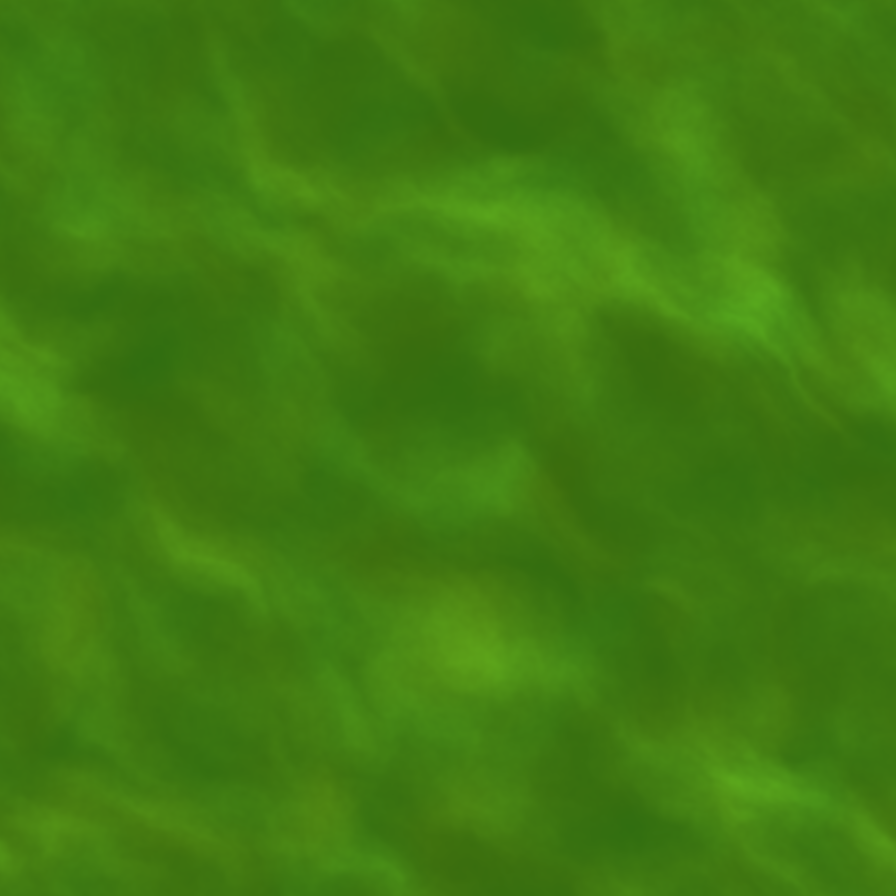
Give the GLSL for this texture, as a Shadertoy shader.

```glsl
// Soft mossy green clouds with a few crisp diagonal crests, tiling on all sides.

// Random unit gradient for a lattice cell, wrapped to the repeat count
vec2 cellGradient(vec2 cell, vec2 repeats, float seed) {
    vec2 wrapped = floor(mod(cell + 0.5, repeats));
    float h = fract(sin(dot(wrapped, vec2(127.1, 311.7)) + seed * 17.3) * 43758.5453);
    return vec2(cos(6.28318 * h), sin(6.28318 * h));
}

// Gradient noise that repeats once per unit square
float tileNoise(vec2 uv, vec2 repeats, float seed) {
    vec2 p = uv * repeats;
    vec2 cell = floor(p);
    vec2 f = p - cell;
    vec2 w = f * f * f * (f * (f * 6.0 - 15.0) + 10.0);
    vec2 e = vec2(1.0, 0.0);
    float a = dot(cellGradient(cell, repeats, seed), f);
    float b = dot(cellGradient(cell + e.xy, repeats, seed), f - e.xy);
    float c = dot(cellGradient(cell + e.yx, repeats, seed), f - e.yx);
    float d = dot(cellGradient(cell + e.xx, repeats, seed), f - e.xx);
    return mix(mix(a, b, w.x), mix(c, d, w.x), w.y);
}

// Five octaves of wrapping noise
float clouds(vec2 uv, vec2 repeats, float seed) {
    float sum = 0.0;
    float amplitude = 1.0;
    for (int i = 0; i < 5; i++) {
        sum += amplitude * tileNoise(uv, repeats, seed + float(i));
        repeats *= 2.0;
        amplitude *= 0.46;
    }
    return sum;
}

void mainImage(out vec4 fragColor, in vec2 fragCoord) {
    vec2 uv = fragCoord / iResolution.xy;

    // Bend the streaks so they wander
    vec2 bend = vec2(clouds(uv, vec2(4.0), 11.0), clouds(uv, vec2(4.0), 101.0));
    vec2 bent = uv + 0.06 * bend;

    // Steep and shallow streaks by whole-number shears, plus rounder patches
    vec2 steepUv = vec2(bent.x, bent.x + bent.y);
    vec2 shallowUv = vec2(bent.x, bent.x + 2.0 * bent.y);
    float steep = clouds(steepUv, vec2(3.0, 4.0), 1.0);
    float shallow = clouds(shallowUv, vec2(3.0), 41.0);
    float patches = clouds(bent, vec2(4.0, 5.0), 61.0);
    float light = 0.6 * steep + 0.6 * shallow + 0.6 * patches;

    // Sparse crests: thin ridges kept only in some places
    float fold = tileNoise(steepUv, vec2(4.0, 5.0), 81.0);
    float crest = 1.0 - smoothstep(0.0, 0.16, sqrt(fold * fold + 0.0003));
    light += 0.2 * crest * smoothstep(-0.05, 0.3, tileNoise(bent, vec2(4.0), 91.0)) - 0.02;

    // Faint fine mottling
    light += 0.07 * tileNoise(uv, vec2(48.0), 95.0) + 0.06 * tileNoise(uv, vec2(110.0), 96.0);
    light = clamp(light / 0.25, -2.4, 2.8);

    // Green ramp that brightens faster toward the highlights
    vec3 green = vec3(0.253, 0.479, 0.068)
               + vec3(0.028, 0.041, 0.009) * light
               + vec3(0.003, 0.008, 0.002) * light * light;

    // Drift between yellowish and cooler green
    float hue = tileNoise(bent, vec2(7.0), 31.0) + 0.5 * tileNoise(bent, vec2(15.0), 32.0);
    green += vec3(0.035, -0.004, -0.01) * hue;

    fragColor = vec4(green, 1.0);
}
```
